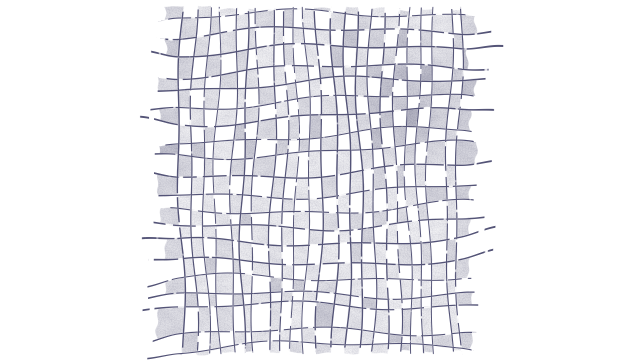
A Shadertoy shader for this pattern:

```glsl
const float COLUMNS = 23.0;
const float ROWS = 20.0;

float hash(vec2 p) {
    return fract(sin(dot(p, vec2(127.1, 311.7))) * 4375.85);
}

// Distance to the nearest scattered cell point
float cellular(vec2 p) {
    vec2 cell = floor(p);
    float nearest = 2.0;
    for (int y = -1; y <= 1; y++)
    for (int x = -1; x <= 1; x++) {
        vec2 c = cell + vec2(x, y);
        vec2 point = c + vec2(hash(c), hash(c + 37.0));
        nearest = min(nearest, distance(p, point));
    }
    return nearest;
}

// Sideways drift of a hand-drawn strand, in units of its spacing
float drift(float i, float t, float seed) {
    float h = hash(vec2(i, seed));
    return 0.52 * (h - 0.5)
         + 0.28 * sin(t * 6.0 + i * 0.35 + seed)
         + 0.13 * sin(t * 15.0 + h * 40.0);
}

// Coverage of a pen stroke at signed distance d
float stroke(float d, float halfWidth, float px) {
    return clamp(0.5 + (halfWidth - abs(d)) / px, 0.0, 1.0);
}

// Soft mask of the interval from a to b
float span(float t, float a, float b, float soft) {
    return smoothstep(a - soft, a + soft, t) * smoothstep(b + soft, b - soft, t);
}

// Dry-pen breaks along a stroke
float penBreaks(float t, float i, float seed) {
    float h = hash(vec2(i, seed + 5.0));
    float pressure = sin(t * 83.0 + h * 50.0) + 0.8 * sin(t * 147.0 + i * 2.3)
                   + 0.5 * sin(t * 11.0 + h * 20.0);
    float limit = mix(-2.1, -0.9, h);
    return smoothstep(limit - 0.2, limit + 0.2, pressure);
}

void mainImage(out vec4 fragColor, in vec2 fragCoord) {
    float px = 1.0 / iResolution.y;
    vec2 p = (fragCoord - 0.5 * iResolution.xy) * px + vec2(0.0, 0.5);
    float soft = 0.6 * px + 0.0005;

    // Brush edge wanders slightly off the pen lines
    vec2 brush = 0.0013 * vec2(sin(p.y * 130.0 + p.x * 40.0) + sin(p.y * 61.0),
                               sin(p.x * 120.0 - p.y * 35.0) + sin(p.x * 57.0));
    float parity = -1.0;
    float paper = 0.0;
    float ink = 0.0;
    vec2 cell = vec2(0.0);

    // Upright strands
    for (float i = 0.0; i < COLUMNS; i++) {
        float d = p.x + 0.385 - 0.035 * (i + drift(i, p.y, 1.0));
        float h = hash(vec2(i, 8.0));
        float line = stroke(d, 0.0013 + 0.0007 * h, px)
                   * span(p.y, 0.015 + 0.02 * h, 0.982 - 0.015 * h, soft);
        parity *= clamp((d + brush.x) / soft, -1.0, 1.0);
        cell.x += step(0.0, d);
        paper = max(paper, line);
        ink = max(ink, line * penBreaks(p.y, i, 1.0));
    }

    // Level strands, with loose curling ends
    for (float j = 0.0; j < ROWS; j++) {
        float h = hash(vec2(j, 3.0));
        float tail = smoothstep(0.39, 0.5, abs(p.x));
        float d = p.y - 0.04 - 0.0485 * (j + drift(j, p.x, 2.0))
                - 0.025 * p.x - (h - 0.5) * 0.035 * tail;
        float left = -0.5 + 0.085 * hash(vec2(j, 11.0));
        float right = 0.42 + 0.09 * h * h;
        float line = stroke(d, 0.0014 + 0.0006 * h + 0.0008 * tail, px)
                   * span(p.x, left, right, soft);
        parity *= clamp((d + brush.y) / soft, -1.0, 1.0);
        cell.y += step(0.0, d);
        paper = max(paper, line);
        ink = max(ink, line * penBreaks(p.x, j, 2.0));
    }

    // Ragged outer border of the painted checks
    float rowEdge = 0.028 * hash(vec2(cell.y, 21.0)) + 2.0 * brush.x;
    float columnEdge = 0.014 * hash(vec2(cell.x, 22.0)) + brush.y;
    float painted = (0.5 + 0.5 * parity)
                  * span(p.x, -0.455 + rowEdge, 0.437 - rowEdge, soft)
                  * span(p.y, 0.012 + columnEdge, 0.985 - columnEdge, soft);

    // Grainy wash, denser at the sides and in the upper right
    float shade = hash(cell + 4.0);
    float side = step(cell.x, 0.5) + step(COLUMNS - 0.5, cell.x);
    float pool = exp(-45.0 * dot(p - vec2(0.26, 0.7), p - vec2(0.26, 0.7)));
    float grain = cellular(p * 230.0) - 0.45;
    float mottling = sin(p.x * 71.0 + 3.0 * sin(p.y * 43.0)) * sin(p.y * 83.0 + p.x * 29.0);
    float density = 0.2 + 0.24 * shade * shade * shade + 0.12 * side + 0.24 * pool
                  + 0.16 * grain + 0.035 * mottling;

    vec3 color = mix(vec3(1.0), vec3(0.48, 0.48, 0.58), painted * density);
    color = mix(color, vec3(1.0), paper * 0.8);
    color = mix(color, vec3(0.27, 0.27, 0.42), ink * 0.92);
    fragColor = vec4(color, 1.0);
}
```
